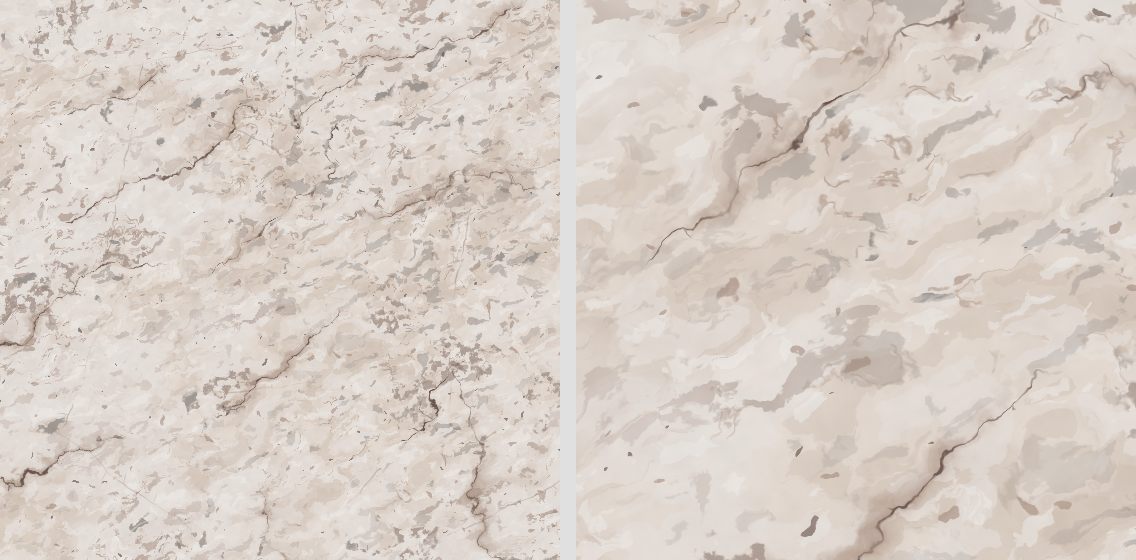
Left: the whole. Right: its middle third, enlarged.
Write a Shadertoy shader that draws this texture.

```glsl
const vec3 PALE  = vec3(0.894, 0.872, 0.856);
const vec3 CREAM = vec3(0.880, 0.838, 0.800);
const vec3 TAN   = vec3(0.790, 0.720, 0.665);
const vec3 RUST  = vec3(0.610, 0.500, 0.440);
const vec3 GREY  = vec3(0.590, 0.565, 0.545);
const vec3 CRACK = vec3(0.370, 0.290, 0.260);
const vec3 CHALK = vec3(0.920, 0.908, 0.896);
const float GRAIN_ANGLE = 0.45;
const float VEIN_WIDTH  = 0.0017;
const float HAIR_WIDTH  = 0.0004;
const float TWIG_RATE   = 26.0;
const float MIN_EDGE    = 0.0011;

float hash(vec2 p) {
    vec3 q = fract(p.xyx * 0.1031);
    q += dot(q, q.yzx + 33.33);
    return fract((q.x + q.y) * q.z);
}

vec2 hash2(vec2 p) { return vec2(hash(p), hash(p + 57.0)); }

// Coordinates along and across a direction
mat2 turn(float a) {
    float c = cos(a), s = sin(a);
    return mat2(c, -s, s, c);
}

float noise(vec2 p) {
    vec2 i = floor(p), f = fract(p);
    f = f * f * (3.0 - 2.0 * f);
    return mix(mix(hash(i), hash(i + vec2(1, 0)), f.x),
               mix(hash(i + vec2(0, 1)), hash(i + vec2(1, 1)), f.x), f.y);
}

float fbm(vec2 p) {
    float sum = 0.0, amp = 0.516;
    mat2 spin = turn(0.65);
    for (int i = 0; i < 5; i++) {
        sum += amp * noise(p);
        p = spin * p * 2.03 + 17.3;
        amp *= 0.5;
    }
    return sum;
}

// Relative distance to scattered ellipses: 1 on the rim
float flecks(vec2 p, float scale, vec2 size, float share, float seed) {
    p *= scale;
    vec2 cell = floor(p);
    float best = 9.0;
    for (int y = -1; y <= 1; y++)
    for (int x = -1; x <= 1; x++) {
        vec2 id = cell + vec2(x, y);
        if (hash(id + seed) > share) continue;
        vec2 rnd = hash2(id + seed + 11.0);
        float angle = GRAIN_ANGLE + (hash(id + seed + 23.0) - 0.5) * 2.2;
        vec2 d = turn(angle) * (p - id - rnd);
        best = min(best, length(d / (size * mix(0.3, 1.0, rnd.x * rnd.y))));
    }
    return best;
}

float fill(float d) { return 1.0 - smoothstep(0.65, 1.05, d); }

// Short side cracks leaving a vein
float twigs(vec2 q, float seed, float edge) {
    float k = floor(q.x * TWIG_RATE);
    vec2 rnd = hash2(vec2(k + 200.0, seed));
    float lean = (rnd.y - 0.5) * 0.9;
    float x = (fract(q.x * TWIG_RATE) - 0.5) / TWIG_RATE + q.y * lean;
    float h = q.y * (rnd.x > 0.5 ? 1.0 : -1.0);
    float tip = 0.026 * rnd.y * rnd.y;
    return (1.0 - smoothstep(0.0, edge, abs(x))) * step(0.0, h) * (1.0 - smoothstep(0.4 * tip, tip + 0.0001, h));
}

// x: crack line, y: stained halo beside it
vec2 veins(vec2 p, float seed, float width, float spread, float edge) {
    vec2 result = vec2(0.0);
    for (int i = 0; i < 12; i++) {
        vec2 slot = vec2(i % 3, i / 3);
        vec2 rnd = hash2(slot + seed);
        vec2 shape = hash2(slot + seed + 91.0);
        float angle = GRAIN_ANGLE + (shape.x - 0.5) * spread;
        if (shape.y < 0.28) angle -= 1.6;
        float reach = mix(0.09, 0.23, rnd.y);
        vec2 q = turn(angle) * (p - (slot + 0.15 + 0.7 * rnd) / vec2(3, 4));
        float taper = max(0.0, 1.0 - q.x * q.x / (reach * reach));
        float swell = noise(vec2(q.x * 60.0, seed + float(i)));
        float w = width * sqrt(taper) * (0.15 + 1.5 * swell * swell);
        float line = 1.0 - smoothstep(w - edge * 0.4, w + edge, abs(q.y));
        line *= 0.3 + 0.7 * smoothstep(0.12, 0.45, noise(vec2(q.x * 38.0, seed + 9.0 * float(i))));
        line = max(line, 0.7 * twigs(q, seed + float(i), edge));
        float halo = exp(-abs(q.y) / (q.y > 0.0 ? 0.015 : 0.005));
        result = max(result, vec2(line * smoothstep(0.0, 0.15, taper) * mix(0.6, 1.0, shape.x), halo * taper));
    }
    return result;
}

void mainImage(out vec4 fragColor, in vec2 fragCoord) {
    float side = min(iResolution.x, iResolution.y);
    vec2 uv = fragCoord / side;
    float edge = max(1.0 / side, MIN_EDGE);
    vec2 grain = turn(GRAIN_ANGLE) * uv;
    vec2 warp = vec2(fbm(uv * 5.0), fbm(uv * 5.0 + 31.0)) - 0.5;
    vec2 jag = vec2(fbm(uv * 30.0 + 7.0), fbm(uv * 30.0 + 43.0)) - 0.5;

    // Clouded ground with crisp mottling
    float cloud = smoothstep(0.36, 0.64, fbm(grain * vec2(4.0, 6.5) + warp * 1.5 + 5.0));
    float mottle = fbm(grain * vec2(15.0, 23.0) + warp * 3.0 + jag * 0.8);
    float chips = fbm(grain * vec2(27.0, 48.0) + warp * 4.0 + jag + 60.0);
    float fine = fbm(uv * 95.0);
    vec3 col = mix(PALE, CREAM, 0.1 + 0.8 * cloud);
    col = mix(col, TAN, 0.38 * smoothstep(0.52, 0.66, mottle) * (0.3 + 0.7 * cloud));
    col = mix(col, PALE, 0.6 * smoothstep(0.54, 0.58, chips));
    col = mix(col, TAN, 0.34 * smoothstep(0.42, 0.38, chips) * (0.3 + 0.7 * cloud));

    // Ragged pits and broken outlines of worn fragments
    float busy = smoothstep(0.42, 0.62, fbm(uv * 4.0 + 80.0));
    float pits = fbm(grain * vec2(36.0, 66.0) + jag * 2.0 + 150.0);
    col = mix(col, mix(RUST, GREY, cloud), (0.2 + 0.3 * busy) * smoothstep(0.64, 0.70, pits));
    col = mix(col, CHALK, 0.6 * smoothstep(0.35, 0.31, pits));
    float outline = 1.0 - smoothstep(0.0, 0.02, abs(mottle - 0.60));
    col = mix(col, RUST, 0.42 * outline * smoothstep(0.46, 0.58, fine) * (0.25 + busy));

    // Ragged grey, brown and dark flecks
    vec2 rough = uv + jag * 0.03;
    float fray = (fine - 0.5) * 2.2;
    float greyFleck = fill(fray + flecks(rough, 20.0, vec2(0.62, 0.22), 0.04 + 0.26 * busy, 140.0));
    col = mix(col, GREY, 0.85 * greyFleck * (0.35 + 0.65 * smoothstep(0.4, 0.55, pits)));
    float brownFleck = fill(fray + flecks(rough, 40.0, vec2(0.50, 0.20), 0.06 + 0.16 * busy, 210.0));
    col = mix(col, RUST, 0.5 * brownFleck);
    float speck = fill(fray + flecks(rough, 50.0, vec2(0.30, 0.14), 0.07, 330.0));
    col = mix(col, CRACK, 0.6 * speck);

    // Small fossil rings
    float shell = flecks(uv + jag * 0.02, 15.0, vec2(0.30, 0.22), 0.09, 415.0);
    float rim = 1.0 - smoothstep(0.05, 0.26, abs(shell - 1.0));
    col = mix(col, RUST, 0.45 * rim * smoothstep(0.42, 0.58, fine));

    // Porous patches
    float pores = smoothstep(0.68, 0.73, fbm(grain * vec2(6.0, 10.0) + jag + 120.0));
    pores *= smoothstep(0.44, 0.56, fbm(uv * 120.0 + 30.0));
    col = mix(col, mix(GREY, RUST, 0.5), 0.7 * pores);

    // Hairlines, then stained cracks
    float hair = veins(uv + warp * 0.06 + jag * 0.008, 500.0, HAIR_WIDTH, 2.4, edge).x;
    col = mix(col, RUST, 0.55 * hair * smoothstep(0.3, 0.5, mottle));
    vec2 vein = veins(uv + warp * 0.15 + jag * 0.045, 640.0, VEIN_WIDTH, 0.6, edge);
    float stain = vein.y * smoothstep(0.44, 0.58, mottle + 0.5 * (fine - 0.5));
    col = mix(col, TAN, 0.35 * vein.y);
    col = mix(col, RUST, 0.6 * stain);
    col = mix(col, CRACK, vein.x * (0.5 + 0.45 * smoothstep(0.38, 0.55, fine)));

    col += (fine - 0.5) * 0.04;
    fragColor = vec4(col, 1.0);
}
```
